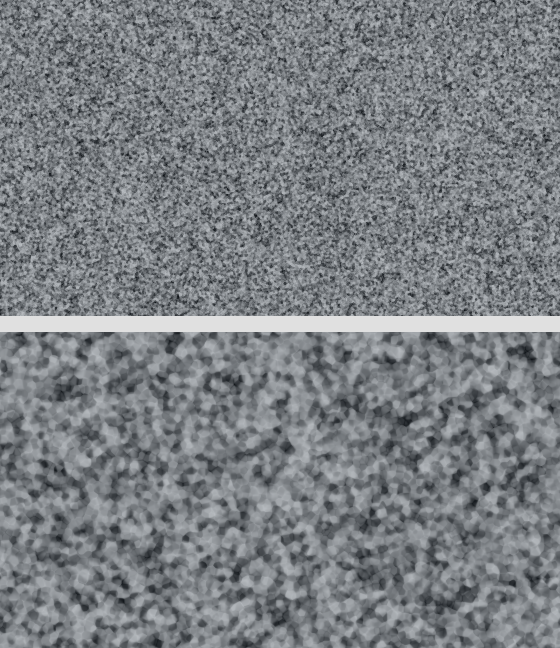
Top, the full canvas; bottom, a detail of the centre.
Reproduce this texture procedurally as a WebGL 1 fragment shader.

```glsl
precision highp float;

uniform vec2 u_resolution;

// Grain counts are per canvas height
#define FINE_GRAINS 172.0
#define MAIN_GRAINS 122.0
#define PATCHES 56.0
#define CLOUDS 5.0
#define PALE_CELLS 9.0
#define GRAIN_SHARPNESS 5.5
#define LAYER_WEIGHTS vec4(0.56, 0.77, 0.19, 0.06)
#define MID_TONE 0.503
#define CONTRAST 0.110
#define DARK_SKEW 0.011
#define COOL_TINT vec3(-0.017, 0.0, 0.017)

vec3 hash3(vec2 cell) {
  vec3 q = fract(vec3(cell.xyx) * vec3(0.1031, 0.1030, 0.0973));
  q += dot(q, q.yxz + 33.33);
  return fract((q.xxy + q.yzz) * q.zyx);
}

vec2 rotate(vec2 p, float angle) {
  float c = cos(angle), s = sin(angle);
  return vec2(c * p.x - s * p.y, s * p.x + c * p.y);
}

// Soft cellular grains with zero mean and unit variance
float grains(vec2 p, float seed) {
  vec2 cell = floor(p);
  vec2 local = p - cell;
  float sum = 0.0;
  float power = 0.0;
  for (int y = -1; y <= 1; y++) {
    for (int x = -1; x <= 1; x++) {
      vec2 offset = vec2(float(x), float(y));
      vec3 rnd = hash3(cell + offset + seed);
      vec2 d = offset + rnd.xy - local;
      float weight = exp(-GRAIN_SHARPNESS * dot(d, d));
      sum += weight * (rnd.z - 0.5) * 3.464;
      power += weight * weight;
    }
  }
  return sum / sqrt(power + 1e-9);
}

// Rare pale crystals, each kept inside its own cell
float paleCrystals(vec2 p) {
  vec2 cell = floor(p);
  vec3 rnd = hash3(cell + 517.0);
  float d = length(p - cell - mix(vec2(0.25), vec2(0.75), rnd.xy));
  return step(0.95, rnd.z) * (1.0 - smoothstep(0.03, 0.15, d));
}

void main() {
  vec2 p = gl_FragCoord.xy / u_resolution.y;

  // Mineral layers, turned so that their grids never line up
  vec4 layers = vec4(
    grains(rotate(p, 0.4) * FINE_GRAINS, 311.0),
    grains(rotate(p, 1.1) * MAIN_GRAINS, 173.0),
    grains(rotate(p, 0.7) * PATCHES, 89.0),
    grains(rotate(p, 0.2) * CLOUDS, 41.0));
  float mineral = dot(layers, LAYER_WEIGHTS);
  mineral += 0.7 * paleCrystals(p * PALE_CELLS);

  // Dark mica falls off further than the pale feldspar rises
  float tone = MID_TONE + CONTRAST * mineral - DARK_SKEW * mineral * mineral;
  gl_FragColor = vec4(clamp(tone + COOL_TINT, 0.0, 1.0), 1.0);
}
```
